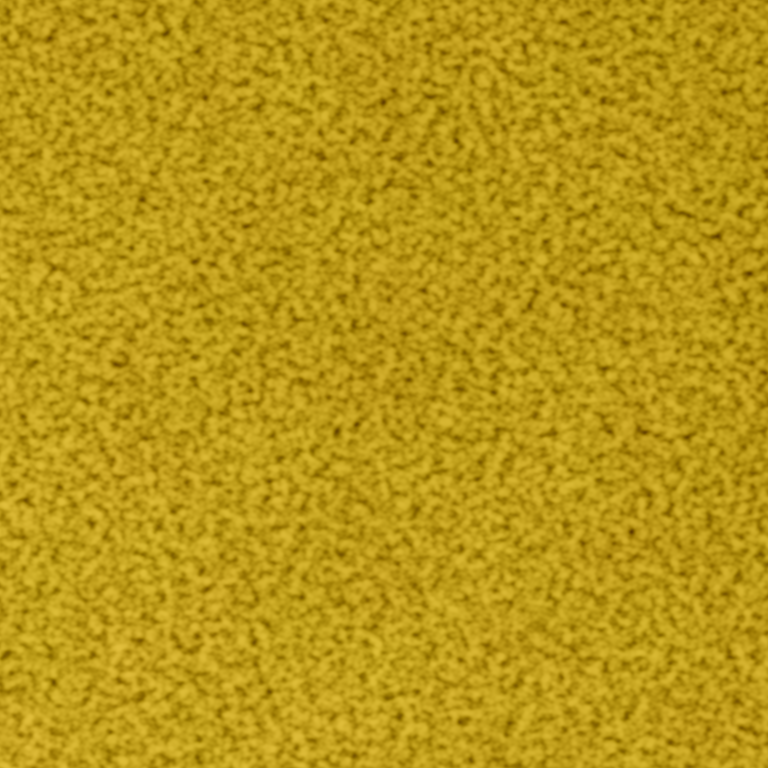
Reproduce this texture procedurally as a WebGL 2 fragment shader.

```glsl
#version 300 es
precision highp float;
precision highp int;
// Mottled golden surface with soft, dark, irregular specks.
// Rotated layers of gradient noise form the grain; broad noise and a faint
// diagonal falloff vary the light before the tone is mapped to ochre.

uniform vec2 u_resolution;
out vec4 fragColor;

const float COARSE_FREQ = 64.0;    // cells across the canvas
const float MEDIUM_FREQ = 82.0;
const float FINE_FREQ = 128.0;
const vec3 GRAIN_WEIGHTS = vec3(0.75, 0.75, 0.50);
const vec2 GRAIN_STRETCH = vec2(0.92, 1.06);
const float NOISE_DEVIATION = 0.216;   // typical spread of one noise layer
const float DARK_SKEW = 0.13;          // makes specks deeper than highlights
const float MEAN_TONE = 0.725;
const float GRAIN_CONTRAST = 0.060;
const float CLOUD_CONTRAST = 0.045;
const vec2 LIGHT_SLOPE = vec2(-0.030, -0.035);
const float GREEN_OFFSET = 0.130;
const float HUE_DRIFT = 0.018;
const float BLUE_START = 0.560;
const float BLUE_RANGE = 0.250;
const float BLUE_MAX = 0.160;

uint scramble(uint n) {
    n ^= n >> 16;
    n *= 0x7feb352du;
    n ^= n >> 15;
    n *= 0x846ca68bu;
    return n ^ (n >> 16);
}

vec2 latticeGradient(ivec2 cell, uint seed) {
    uint h = scramble(uint(cell.x) + scramble(uint(cell.y) + scramble(seed)));
    float angle = 6.28319 * float(h >> 8) / 16777216.0;
    return vec2(cos(angle), sin(angle));
}

float gradientNoise(vec2 p, uint seed) {
    ivec2 cell = ivec2(floor(p));
    vec2 f = fract(p);
    vec2 blend = f * f * f * (f * (f * 6.0 - 15.0) + 10.0);
    float corners[4];
    for (int i = 0; i < 4; i++) {
        ivec2 corner = ivec2(i & 1, i >> 1);
        corners[i] = dot(latticeGradient(cell + corner, seed), f - vec2(corner));
    }
    return mix(mix(corners[0], corners[1], blend.x),
               mix(corners[2], corners[3], blend.x), blend.y);
}

vec2 rotate(vec2 p, float angle) {
    float c = cos(angle), s = sin(angle);
    return vec2(c * p.x - s * p.y, s * p.x + c * p.y);
}

// Grain with unit deviation, skewed towards dark specks
float grain(vec2 p) {
    p *= GRAIN_STRETCH;
    vec3 layers = vec3(
        gradientNoise(rotate(p, 0.4) * COARSE_FREQ, 1u),
        gradientNoise(rotate(p, 1.2) * MEDIUM_FREQ, 2u),
        gradientNoise(rotate(p, 2.1) * FINE_FREQ, 3u));
    float g = dot(layers, GRAIN_WEIGHTS) / (NOISE_DEVIATION * length(GRAIN_WEIGHTS));
    return g - DARK_SKEW * (g * g - 1.0);
}

// Broad uneven patches of light
float clouds(vec2 p) {
    return 0.6 * gradientNoise(rotate(p, 0.7) * 5.0, 4u)
         + 0.5 * gradientNoise(rotate(p, 1.7) * 14.0, 5u);
}

vec3 ochre(float tone, float hueShift) {
    float blue = BLUE_MAX * pow(max((tone - BLUE_START) / BLUE_RANGE, 0.0), 1.5);
    return vec3(tone, tone - GREEN_OFFSET + hueShift, blue);
}

void main() {
    vec2 p = gl_FragCoord.xy / min(u_resolution.x, u_resolution.y);
    vec2 centred = gl_FragCoord.xy / u_resolution - 0.5;

    // Light and grain
    float tone = MEAN_TONE + dot(centred, LIGHT_SLOPE);
    tone += CLOUD_CONTRAST * clouds(p) + GRAIN_CONTRAST * grain(p);

    // Faint drift between warm and green
    float hueShift = HUE_DRIFT * gradientNoise(p * 9.0, 6u);
    fragColor = vec4(clamp(ochre(tone, hueShift), 0.0, 1.0), 1.0);
}
```
